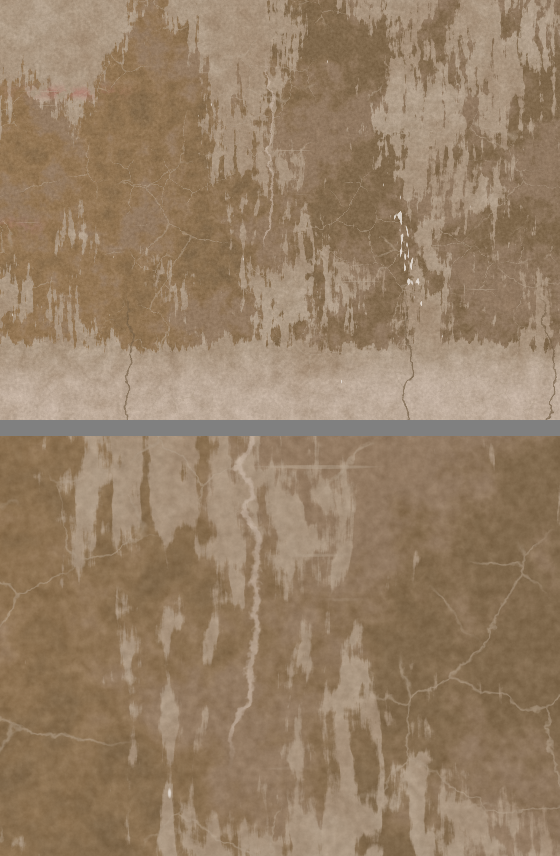
Top, the full canvas; bottom, a detail of the centre.
Give the GLSL for this texture, as a WebGL 1 fragment shader.

```glsl
precision highp float;
uniform vec2 u_resolution;

const vec3 UMBER = vec3(0.50, 0.41, 0.30);
const vec3 OCHRE = vec3(0.59, 0.47, 0.33);
const vec3 GREY_WASH = vec3(0.57, 0.48, 0.40);
const vec3 TAUPE = vec3(0.64, 0.55, 0.46);
const vec3 PLASTER = vec3(0.69, 0.62, 0.54);
const vec3 CHALK = vec3(0.77, 0.70, 0.64);
const vec3 ROSE = vec3(0.67, 0.43, 0.38);
const vec3 LIME = vec3(0.89, 0.86, 0.83);

vec2 hash2(vec2 cell) {
  vec3 h = fract(cell.xyx * vec3(0.1031, 0.1030, 0.0973));
  h += dot(h, h.yzx + 33.33);
  return fract((h.xx + h.yz) * h.zy);
}

float corner(vec2 cell, vec2 offset) {
  return dot(hash2(cell) * 2.0 - 1.0, offset);
}

float gradientNoise(vec2 p) {
  vec2 i = floor(p), f = fract(p);
  vec2 s = f * f * f * (f * (f * 6.0 - 15.0) + 10.0);
  vec2 e = vec2(1.0, 0.0);
  float low = mix(corner(i, f), corner(i + e, f - e), s.x);
  float high = mix(corner(i + e.yx, f - e.yx), corner(i + 1.0, f - 1.0), s.x);
  return mix(low, high, s.y);
}

float fbm(vec2 p) {
  float sum = 0.0, amplitude = 1.0;
  for (int i = 0; i < 5; i++) {
    sum += amplitude * gradientNoise(p);
    p = p * 2.03 + 17.3;
    amplitude *= 0.55;
  }
  return sum;
}

// Soft elliptical spot
float bump(vec2 p, vec2 center, vec2 radius) {
  vec2 d = (p - center) / radius;
  return exp(-dot(d, d));
}

// Gap between the two nearest cell points, zero along cell borders
float cellGap(vec2 p) {
  vec2 i = floor(p), f = fract(p);
  float nearest = 8.0, second = 8.0;
  for (int y = -1; y <= 1; y++) {
    for (int x = -1; x <= 1; x++) {
      vec2 n = vec2(float(x), float(y));
      float d = length(n + hash2(i + n) - f);
      second = min(second, max(nearest, d));
      nearest = min(nearest, d);
    }
  }
  return second - nearest;
}

float hairCracks(vec2 p, float scale, float width) {
  float line = 1.0 - smoothstep(0.0, width * scale, cellGap(p * scale));
  return line * smoothstep(0.02, 0.25, fbm(p * 4.0 + scale));
}

// Wandering upright crack between two heights
float longCrack(vec2 p, float x, float bottom, float top) {
  float path = x + 0.045 * fbm(vec2(x * 31.0, p.y * 5.0));
  float span = smoothstep(bottom, bottom + 0.04, p.y) * (1.0 - smoothstep(top - 0.08, top, p.y));
  return span * (1.0 - smoothstep(0.0008, 0.0035, abs(p.x - path)));
}

// Positive where the pale coat survives
float paintCover(vec2 p) {
  vec2 warp = 0.05 * vec2(fbm(p * 5.0), fbm(p * 5.0 + 40.0));
  float patches = fbm(vec2(4.6, 2.8) * (p + warp) + 7.0);
  float streaks = 0.42 * fbm(vec2(65.0, 8.0) * (p + 0.2 * warp));
  float flakes = 0.22 * fbm(p * 42.0);
  float columns = 0.14 * cos((p.x - 0.6) * 12.6);
  float foot = 1.0 - smoothstep(0.09, 0.21, p.y + 0.08 * patches);
  float crown = smoothstep(0.62, 1.0, p.y);
  float bias = columns + 1.1 * foot + 0.32 * crown - 0.13;
  bias -= 0.42 * bump(p, vec2(0.2, 0.65), vec2(0.27, 0.24));
  bias += 0.7 * bump(p, vec2(0.08, 1.0), vec2(0.26, 0.09));
  return patches + streaks + flakes + bias;
}

void main() {
  vec2 p = gl_FragCoord.xy / u_resolution.y;
  float cloud = fbm(p * 5.0 + 23.0);
  float mottle = fbm(p * 28.0);
  float grain = fbm(p * 130.0);

  // Stained brown ground
  float warmth = 0.9 - 0.75 * smoothstep(0.2, 1.0, p.x) + cloud + 0.5 * mottle;
  vec3 ground = mix(UMBER, OCHRE, clamp(warmth, 0.0, 1.0));
  float wash = smoothstep(-0.1, 0.5, cloud + 0.5 * mottle + 0.2 * p.x);
  ground = mix(ground, GREY_WASH, 0.75 * wash);

  // Brushed pale coat, chalkier near the foot
  float tone = 0.6 + 0.8 * fbm(p * 6.0 + 61.0) + 0.5 * mottle;
  vec3 coat = mix(TAUPE, PLASTER, clamp(tone, 0.0, 1.0));
  float foot = 1.0 - smoothstep(0.05, 0.2, p.y + 0.05 * cloud);
  coat = mix(coat, CHALK, clamp(0.9 * foot + 0.5 * (tone - 0.8), 0.0, 1.0));
  float cover = paintCover(p);
  vec3 color = mix(ground, coat, 0.95 * smoothstep(-0.05, 0.08, cover));

  // Rosy stain and level scratches
  float stain = bump(p, vec2(0.17, 0.78), vec2(0.11, 0.014)) + 0.6 * bump(p, vec2(0.04, 0.46), vec2(0.06, 0.02));
  color = mix(color, ROSE, 0.6 * stain * smoothstep(-0.3, 0.3, mottle));
  float scratch = smoothstep(0.4, 0.52, gradientNoise(vec2(5.0, 150.0) * p));
  color = mix(color, PLASTER, 0.55 * scratch * smoothstep(0.0, 0.3, cloud));

  // Cracks
  vec2 bent = p + 0.012 * vec2(mottle, fbm(p * 25.0 + 9.0));
  float hair = max(hairCracks(bent, 13.0, 0.003), hairCracks(bent, 5.0, 0.004));
  color = mix(color, PLASTER, 0.55 * hair);
  for (int i = 0; i < 4; i++) {
    float k = float(i);
    float upper = 1.0 - step(0.5, abs(k - 1.0));
    float crack = longCrack(bent, 0.31 + 0.33 * k, mix(-0.1, 0.4, upper), mix(0.32, 0.88, upper));
    color = mix(color, mix(UMBER * 0.9, CHALK, upper), 0.65 * crack);
  }

  // White lime flecks along a slanted run
  float run = bump(vec2(p.x + 0.17 * (p.y - 0.41), p.y), vec2(0.965, 0.41), vec2(0.025, 0.14));
  float fleck = smoothstep(0.3, 0.4, gradientNoise(vec2(120.0, 38.0) * p) + 0.55 * run - 0.25);
  color = mix(color, LIME, 0.9 * fleck);

  color += 0.06 * grain + 0.03 * mottle;
  gl_FragColor = vec4(clamp(color, 0.0, 1.0), 1.0);
}
```
